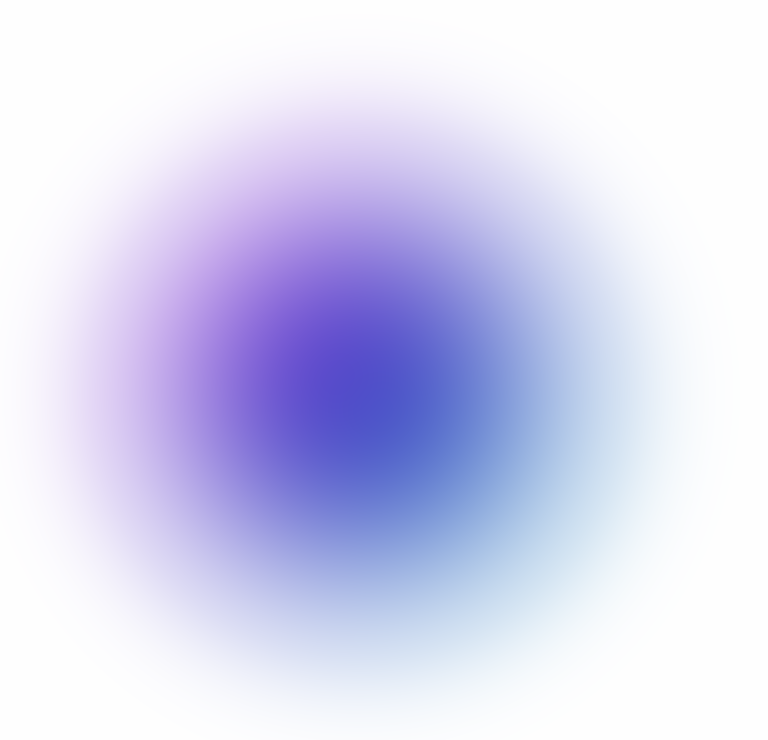
Give the GLSL for this background, as a Shadertoy shader.

```glsl
// A soft round glow on white, violet at upper left, indigo in the core
// and teal blue at lower right. One radial falloff sets how much light
// is absorbed; a diagonal gradient sets which colours are absorbed.

// Bell-shaped density that dies out fully before the canvas border.
float glowDensity(float radius) {
    float bell = exp(-pow(radius / 0.285, 2.2));
    return bell * (1.0 - smoothstep(0.35, 0.55, radius));
}

// Light removed by the ink: less red at lower right, less green at upper left.
vec3 inkAbsorption(vec2 p) {
    float diagonal = clamp(dot(p, vec2(0.8, -0.6)) / 0.25, -1.1, 1.8);
    vec3 indigo = vec3(0.68, 0.69, 0.21);
    return indigo + diagonal * vec3(0.12, -0.12, 0.025);
}

void mainImage(out vec4 fragColor, in vec2 fragCoord) {
    // Units of canvas height, measured from the core of the glow.
    vec2 core = vec2(0.468 * iResolution.x / iResolution.y, 0.468);
    vec2 p = fragCoord / iResolution.y - core;

    // Tint the nearly white paper.
    vec3 paper = vec3(0.996, 0.996, 0.998);
    vec3 color = paper - glowDensity(length(p)) * inkAbsorption(p);
    fragColor = vec4(clamp(color, 0.0, 1.0), 1.0);
}
```
